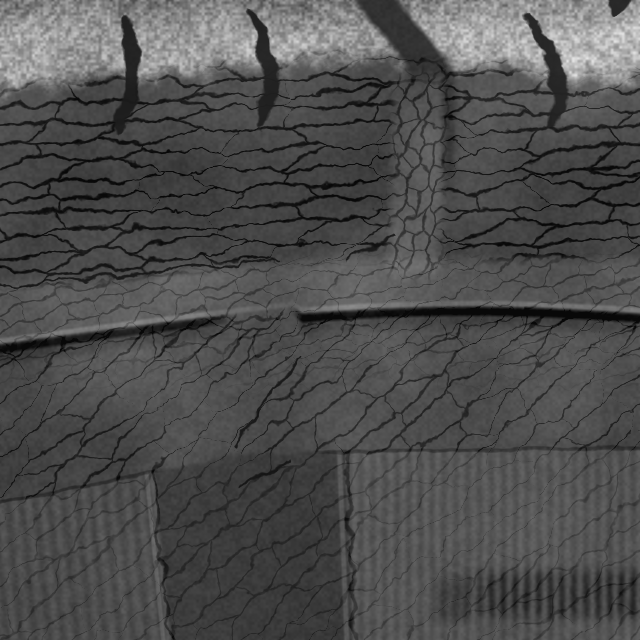
Write a WebGL 2 fragment shader that draws this texture.

```glsl
#version 300 es
precision highp float;
// Weathered grey rubber: worn tread over a cracked sidewall with ribbed panels.
uniform vec2 u_resolution;
out vec4 fragColor;

vec2 hash2(vec2 p) {
  return fract(sin(vec2(dot(p, vec2(127.1, 311.7)), dot(p, vec2(269.5, 183.3)))) * 43758.5);
}
float noise(vec2 p) {
  vec2 i = floor(p), f = fract(p);
  f = f * f * (3.0 - 2.0 * f);
  return mix(mix(hash2(i).x, hash2(i + vec2(1, 0)).x, f.x),
             mix(hash2(i + vec2(0, 1)).x, hash2(i + 1.0).x, f.x), f.y);
}
float fbm(vec2 p) {
  float sum = 0.0, amp = 0.53;
  for (int i = 0; i < 4; i++) { sum += amp * noise(p); p = p * 2.03 + 7.1; amp *= 0.5; }
  return sum;
}
float rise(float edge, float soft, float v) { return smoothstep(edge - soft, edge + soft, v); }
float band(float lo, float hi, float soft, float v) { return rise(lo, soft, v) * (1.0 - rise(hi, soft, v)); }
float ink(float d, float width) { return 1.0 - smoothstep(width * 0.3, width + 0.0012, d); }

// Cracks along borders of stretched cells; cross cracks come out thinner.
float cracks(vec2 p, float angle, vec2 scale, float width) {
  vec2 dir = vec2(cos(angle), sin(angle));
  vec2 q = vec2(dot(p, dir), dot(p, vec2(-dir.y, dir.x))) * scale;
  vec2 cell = floor(q), f = q - cell, nearest = vec2(9.0);
  float d = 1.0;
  for (int k = 0; k < 34; k++) {
    vec2 o = k < 9 ? vec2(k % 3 - 1, k / 3 - 1) : vec2((k - 9) % 5 - 2, (k - 9) / 5 - 2);
    vec2 r = o + 0.1 + 0.8 * hash2(cell + o) - f, gap = r - nearest;
    if (k < 9) {
      if (dot(r, r) < dot(nearest, nearest)) nearest = r;
    } else if (dot(gap, gap) > 0.0001) {
      vec2 n = normalize(gap), g = n * scale;
      d = min(d, (dot(0.5 * (r + nearest), n) + 0.0012 * abs(g.x)) / length(g));
    }
  }
  return ink(d, width);
}
// Single tapered crack between two ends.
float split(vec2 p, vec2 a, vec2 b, float width) {
  vec2 ab = b - a;
  float h = clamp(dot(p - a, ab) / dot(ab, ab), 0.0, 1.0);
  return ink(length(p - a - ab * h), width * (0.45 + 2.2 * h * (1.0 - h)));
}
// Curved slot cut into the tread.
float slot(vec2 p, vec2 top, vec2 foot, float bulge) {
  float t = (top.y - p.y) / (top.y - foot.y), s = clamp(t, 0.0, 1.0), arc = 4.0 * s * (1.0 - s);
  float x = mix(top.x, foot.x, s) + bulge * arc, width = 0.013 * pow(arc, 0.4);
  return (1.0 - rise(width, 0.003, abs(p.x - x))) * band(0.0, 1.0, 0.02, t);
}

void main() {
  vec2 p = gl_FragCoord.xy / u_resolution;
  vec2 jag = vec2(fbm(p * 38.0), fbm(p * 38.0 + 19.0)) - 0.5;
  vec2 w = p + 0.022 * jag;
  float cloud = fbm(p * 7.0) - 0.5, patches = noise(p * 13.0 + 4.0);
  float grain = 0.6 * noise(p * 230.0) + 0.4 * noise(p * 110.0) - 0.5;

  // Region borders
  float treadY = 0.863 + 0.04 * smoothstep(0.0, 0.6, p.x) - 0.02 * smoothstep(0.7, 1.0, p.x);
  float tread = rise(treadY, 0.022, p.y + 0.05 * jag.x + 0.03 * cloud);
  float shoulder = rise(0.555 + 0.04 * smoothstep(0.0, 0.55, p.x), 0.015, p.y) * (1.0 - tread);
  float right = rise(0.465, 0.01, p.x);
  float lip = p.y - mix(0.46 + 0.14 * p.x - 0.03 * p.x * p.x,
                        0.508 + 0.011 * sin(3.14 * (p.x - 0.466) / 0.534), right);
  float lower = 1.0 - rise(0.0, 0.006, lip);
  float panelY = min(0.215 + 0.2 * p.x, 0.283 + 0.018 * p.x) + 0.01 * jag.y;
  float panel = 1.0 - rise(panelY, 0.005, p.y);
  float seamL = 0.267 - 0.1 * p.y, seamR = 0.55 - 0.04 * p.y;
  float middle = band(seamL, seamR, 0.004, p.x) * panel, ribbed = panel - middle;

  // Base tones
  float tone = mix(0.355, 0.275 + 0.05 * smoothstep(0.72, 0.85, p.y), shoulder);
  tone = mix(tone, 0.275 + 0.06 * smoothstep(0.26, 0.46, p.y), lower);
  tone = mix(tone, 0.30 + 0.03 * right, ribbed);
  tone = mix(tone, 0.235, middle);
  tone += 0.16 * cloud * (1.0 - 0.6 * panel) + 0.07 * grain;
  tone = mix(tone, 0.66 - 0.16 * smoothstep(0.94, 1.01, p.y) + 0.3 * cloud + 0.38 * grain, tread);

  // Ribs, dark smudge and panel seams
  float ribX = p.x + 0.004 * jag.x;
  float rib = cos(6.283 * mix((ribX + 0.1 * p.y) / 0.022, ribX / 0.0185, right));
  float smudge = band(0.035, 0.108, 0.015, p.y) * rise(0.74, 0.04, p.x) * ribbed;
  tone += ribbed * rib * (0.028 + 0.045 * smudge) - 0.09 * smudge;
  tone -= 0.07 * band(0.68, 0.73, 0.012, p.x) * band(0.03, 0.1, 0.015, p.y);
  tone += panel * 0.1 * (ink(abs(p.x - seamR + 0.008), 0.005) + ink(abs(p.x - seamL + 0.012), 0.004));
  tone -= panel * 0.13 * (ink(abs(w.x - seamR - 0.004), 0.004) + ink(abs(w.x - seamL), 0.003));
  tone -= 0.1 * ink(abs(p.y - panelY), 0.0035) * (1.0 - band(0.25, 0.5, 0.02, p.x));

  // Wide groove and the pale column below it
  float column = band(-0.042, 0.038, 0.012, p.x - 0.625 - 0.04 * p.y) * band(0.57, 0.88, 0.025, p.y);
  tone += column * (0.085 - 0.1 * smoothstep(0.76, 0.88, p.y));
  tone -= 0.12 * band(0.69, 0.71, 0.01, p.x) * band(0.72, 0.91, 0.05, p.y);
  float grooveX = 0.67 - 0.085 * smoothstep(0.88, 1.02, p.y) + 0.01 * jag.x;
  float groove = band(-0.034, 0.034, 0.009, p.x - grooveX) * rise(0.875, 0.02, p.y);
  tone = mix(tone, 0.2 + 0.07 * cloud + 0.05 * grain, groove);

  // Crack networks, each following its own region
  float gate = smoothstep(0.25, 0.68, patches);
  float fine = cracks(w + 7.0, 0.3, vec2(19, 38), 0.0005 + 0.0013 * gate);
  tone -= 0.21 * shoulder * (1.0 - column) * cracks(w, 0.06, vec2(8, 35), 0.0008 + 0.0024 * gate);
  tone -= 0.17 * column * cracks(w + 5.0, 1.2, vec2(30, 44), 0.0026);
  tone -= lower * (0.16 - 0.08 * panel) * cracks(w + 3.0, 0.72, vec2(11, 29), 0.0004 + 0.0018 * gate);
  tone -= fine * (1.0 - shoulder) * (1.0 - tread) * 0.12 * smoothstep(0.36, 0.5, p.y);

  // Ridge lip and its shadow, either side of the gap
  float span = max(1.0 - rise(0.34, 0.04, p.x), right);
  tone += 0.11 * band(0.003, 0.011, 0.003, lip) * max(span, 0.5) * (0.6 + 0.8 * patches);
  tone -= span * (0.19 + 0.06 * right) * band(-0.012, 0.001, 0.004, lip);
  tone -= span * 0.07 * band(-0.03, 0.0, 0.012, lip);

  // Deep single cracks
  float deep = split(w, vec2(0.54, 0.593), vec2(0.62, 0.632), 0.004);
  deep = max(deep, split(w, vec2(0.0, 0.553), vec2(0.44, 0.594), 0.0023));
  deep = max(deep, split(w, vec2(0.475, 0.447), vec2(0.425, 0.387), 0.003));
  deep = max(deep, split(w, vec2(0.425, 0.387), vec2(0.368, 0.305), 0.003));
  deep = max(deep, split(w, vec2(0.375, 0.243), vec2(0.455, 0.277), 0.0035));
  tone = mix(tone, 0.07, 0.85 * deep);

  // Tread slots
  float slots = slot(w, vec2(0.195, 0.976), vec2(0.181, 0.79), 0.018);
  slots = max(slots, slot(w, vec2(0.388, 0.986), vec2(0.404, 0.8), 0.024));
  slots = max(slots, slot(w, vec2(0.822, 0.977), vec2(0.862, 0.8), 0.03));
  slots = max(slots, slot(w, vec2(0.97, 1.06), vec2(0.966, 0.977), 0.0));
  tone = mix(tone, 0.12 + 0.06 * cloud, 0.95 * slots);
  fragColor = vec4(vec3(clamp(tone, 0.03, 0.95)), 1.0);
}
```
